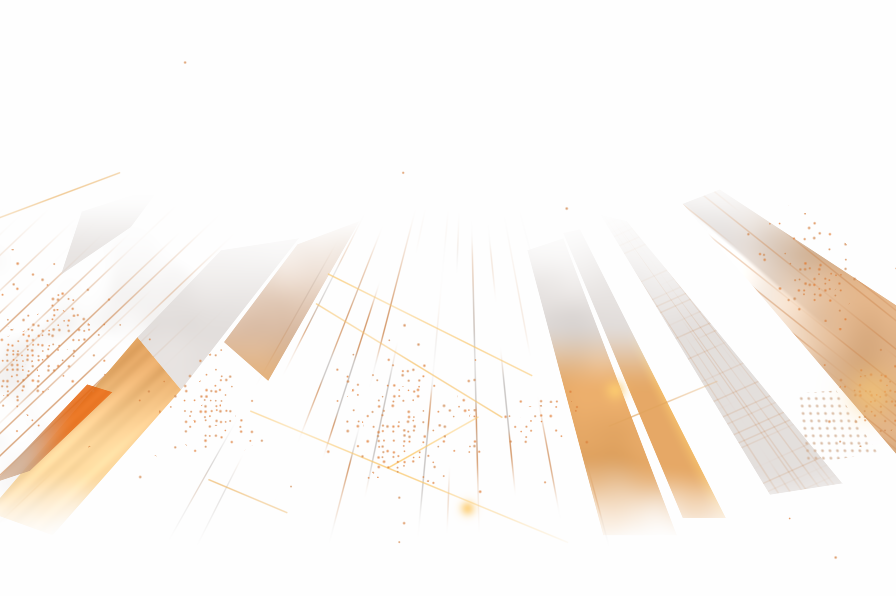
This background is drawn by a WebGL 2 fragment shader. Its source:

```glsl
#version 300 es
precision highp float;
uniform vec2 u_resolution;
out vec4 outColor;

const vec3 PAPER = vec3(0.995);
const vec3 SILVER = vec3(0.88, 0.86, 0.85);
const vec3 TAN = vec3(0.82, 0.68, 0.57);
const vec3 COPPER = vec3(0.8, 0.52, 0.3);
const vec3 GOLD = vec3(0.9, 0.66, 0.4);
const vec3 HONEY = vec3(0.99, 0.8, 0.44);
const vec3 CREAM = vec3(0.99, 0.85, 0.62);
const vec3 EMBER = vec3(0.93, 0.45, 0.12);
const vec2 VANISH = vec2(0.781, 0.98);
const float LINE_WIDTH = 0.0008;
const float SPECK_CELL = 0.0085;
const float DOT_CELL = 0.0125;
// Crossing strokes: start, end
const vec4 STROKES[7] = vec4[7](
    vec4(0.53, 0.49, 0.84, 0.3), vec4(0.55, 0.54, 0.89, 0.37), vec4(0.42, 0.31, 0.95, 0.09),
    vec4(0.35, 0.195, 0.48, 0.14), vec4(0.65, 0.215, 0.8, 0.3), vec4(0, 0.635, 0.2, 0.71),
    vec4(1.02, 0.285, 1.2, 0.36));
// Speck clusters: centre, radius
const vec3 CLUSTERS[7] = vec3[7](
    vec3(0.08, 0.44, 0.085), vec3(0.03, 0.38, 0.055), vec3(0.36, 0.32, 0.06), vec3(0.68, 0.3, 0.08),
    vec3(1.36, 0.56, 0.06), vec3(1.47, 0.34, 0.05), vec3(0.91, 0.27, 0.05));

float hash(vec2 p) {
    vec3 q = fract(vec3(p.xyx) * 0.1031);
    q += dot(q, q.yzx + 33.33);
    return fract((q.x + q.y) * q.z);
}

float corner(vec2 cell, vec2 offset) {
    float a = 6.2832 * hash(cell);
    return dot(vec2(cos(a), sin(a)), offset);
}

// Gradient noise
float noise(vec2 p) {
    vec2 i = floor(p), f = fract(p), w = f * f * (3.0 - 2.0 * f), e = vec2(1, 0);
    return mix(mix(corner(i, f), corner(i + e, f - e), w.x),
               mix(corner(i + e.yx, f - e.yx), corner(i + 1.0, f - 1.0), w.x), w.y);
}

float stroke(float d, float width) {
    return 1.0 - smoothstep(0.0, width + 1.0 / u_resolution.y, d);
}

float segment(vec2 p, vec4 s) {
    vec2 e = s.zw - s.xy, q = p - s.xy;
    return length(q - e * clamp(dot(q, e) / dot(e, e), 0.0, 1.0));
}

float side(vec2 p, vec2 a, vec2 b) {
    vec2 e = normalize(b - a);
    return dot(p - a, vec2(-e.y, e.x));
}

// Convex quad, corners clockwise
float quad(vec2 p, vec4 a, vec4 b) {
    float d = max(max(side(p, a.xy, a.zw), side(p, a.zw, b.xy)),
                  max(side(p, b.xy, b.zw), side(p, b.zw, a.xy)));
    return 1.0 - smoothstep(-0.5, 0.5, d * u_resolution.y);
}

// Jittered strokes across s, broken up along t
float hatch(float s, float t, float spacing, float scale) {
    float g = s / spacing, id = floor(g);
    float d = abs(fract(g) - 0.2 - 0.6 * hash(vec2(id + 50.0, 3))) * spacing * scale;
    return stroke(d, LINE_WIDTH) * smoothstep(-0.2, 0.15, noise(vec2(t * 5.0, id * 7.3)));
}

float glow(vec2 p, vec3 g) {
    return exp(-dot(p - g.xy, p - g.xy) / (g.z * g.z));
}

void main() {
    vec2 p = gl_FragCoord.xy / u_resolution * vec2(1.5, 1);
    float cloud = noise(p * 7.0) + 0.5 * noise(p * 15.0), mist = p.y + 0.03 * cloud;
    float top = 1.0 - smoothstep(0.43, 0.65, mist), fade = top * smoothstep(0.09, 0.23, mist);
    float rise = smoothstep(0.34, 0.46, p.y), slant = p.y - 0.95 * p.x;
    float ray = (p.x - VANISH.x) / (VANISH.y - p.y);
    float sheen = 0.1 * noise(vec2(slant * 45.0, p.x * 3.0));
    // Floor rays and left lines
    float area = fade * smoothstep(-0.58, -0.57, ray) * (1.0 - smoothstep(0.27, 0.28, ray));
    vec3 tone = mix(COPPER, SILVER * 0.85, smoothstep(-0.1, 0.2, cloud));
    vec3 col = mix(PAPER, tone, hatch(ray, p.y, 0.075, VANISH.y - p.y) * area * 0.8);
    area = fade * smoothstep(0.1, 0.16, slant) * (1.0 - smoothstep(0.28, 0.4, p.x));
    col = mix(col, SILVER, area * smoothstep(-0.1, 0.5, cloud) * 0.5);
    col = mix(col, COPPER, hatch(slant, p.x, 0.035, 0.72) * area * 0.7);
    // Left slabs
    area = quad(p, vec4(0.137, 0.645, 0.27, 0.688), vec4(0.219, 0.619, 0.102, 0.539));
    col = mix(col, SILVER, area * (1.0 - smoothstep(0.56, 0.68, p.y)) * 0.75);
    area = quad(p, vec4(0.23, 0.434, 0.37, 0.58), vec4(0.5, 0.6, 0.303, 0.346));
    col = mix(col, SILVER - 0.05 * cloud, area * top * 0.85);
    area = quad(p, vec4(0.602, 0.629, 0.449, 0.361), vec4(0.375, 0.426, 0.498, 0.59));
    col = mix(col, mix(GOLD, TAN, rise) + 0.06 * cloud, area * top * 0.85);
    area = quad(p, vec4(0.23, 0.434, 0.303, 0.346), vec4(0.088, 0.102, -0.02, 0.141));
    col = mix(col, mix(CREAM, GOLD, smoothstep(0.22, 0.42, p.y)) + sheen, area * fade);
    area = quad(p, vec4(0.146, 0.355, 0.188, 0.342), vec4(0.05, 0.21, -0.01, 0.19));
    col = mix(col, mix(TAN, EMBER, smoothstep(0.03, 0.13, p.x)) + sheen, area * fade * 0.9);
    // Right slabs
    area = quad(p, vec4(0.883, 0.58, 0.943, 0.6), vec4(1.133, 0.102, 1.01, 0.102));
    col = mix(col, mix(GOLD, SILVER, rise) + 0.06 * cloud, area * fade);
    area = quad(p, vec4(0.943, 0.609, 0.971, 0.615), vec4(1.215, 0.131, 1.143, 0.131));
    col = mix(col, mix(mix(GOLD, HONEY, smoothstep(0.48, 0.54, ray)), SILVER, rise), area * fade);
    area = quad(p, vec4(1.006, 0.639, 1.049, 0.629), vec4(1.41, 0.189, 1.289, 0.17));
    float etching = hatch(ray, p.y, 0.022, 0.6) + hatch(p.y - 0.45 * p.x, p.x, 0.018, 0.9);
    col = mix(col, mix(SILVER, TAN, 0.4 * etching), area * fade * 0.9);
    // Far right beam, pale side under a metal face
    area = quad(p, vec4(1.143, 0.658, 1.205, 0.682), vec4(1.55, 0.455, 1.55, 0.18));
    float face = smoothstep(-0.004, 0.004, side(p, vec2(1.143, 0.658), vec2(1.5, 0.35)));
    tone = mix(mix(PAPER, SILVER, face), mix(TAN, GOLD, 0.4), smoothstep(1.2, 1.46, p.x));
    tone = mix(tone + 0.08 * cloud, COPPER, hatch(p.y + 0.8 * p.x, p.x, 0.022, 0.78) * 0.45);
    col = mix(col, tone, area * (1.0 - smoothstep(0.57, 0.7, p.y) * 0.85));
    // Crossing strokes, then clustered specks
    float density = 0.0;
    for (int i = 0; i < 7; i++) {
        float line = stroke(segment(p, STROKES[i]), LINE_WIDTH) * smoothstep(0.07, 0.18, p.y);
        col = mix(col, mix(COPPER, HONEY, hash(vec2(i, 2))), line * (0.6 + 0.4 * cloud));
        density += glow(p, CLUSTERS[i]);
    }
    vec2 cell = floor(p / SPECK_CELL), spot = 0.3 + 0.4 * vec2(hash(cell), hash(cell + 71.0));
    float size = SPECK_CELL * (0.08 + 0.2 * hash(cell + 19.0));
    float speck = stroke(length(fract(p / SPECK_CELL) - spot) * SPECK_CELL, size);
    speck *= step(hash(cell + 37.0), density * (0.42 + 0.6 * cloud));
    col = mix(col, mix(COPPER, EMBER, 0.7 * hash(cell + 5.0)), speck * 0.75);
    // Dot panel and sparks
    area = quad(p, vec4(1.335, 0.34, 1.4, 0.345), vec4(1.47, 0.24, 1.345, 0.22));
    vec2 grid = fract(vec2(p.x + 0.12 * p.y, p.y) / DOT_CELL) - 0.5;
    col = mix(col, TAN, stroke(length(grid) * DOT_CELL, 0.0025) * area * 0.8);
    float spark = glow(p, vec3(1.03, 0.345, 0.016)) + glow(p, vec3(0.783, 0.147, 0.012));
    col = mix(col, HONEY, (spark + 0.6 * glow(p, vec3(1.46, 0.34, 0.04))) * 0.8);
    outColor = vec4(clamp(col, 0.0, 1.0), 1);
}
```
